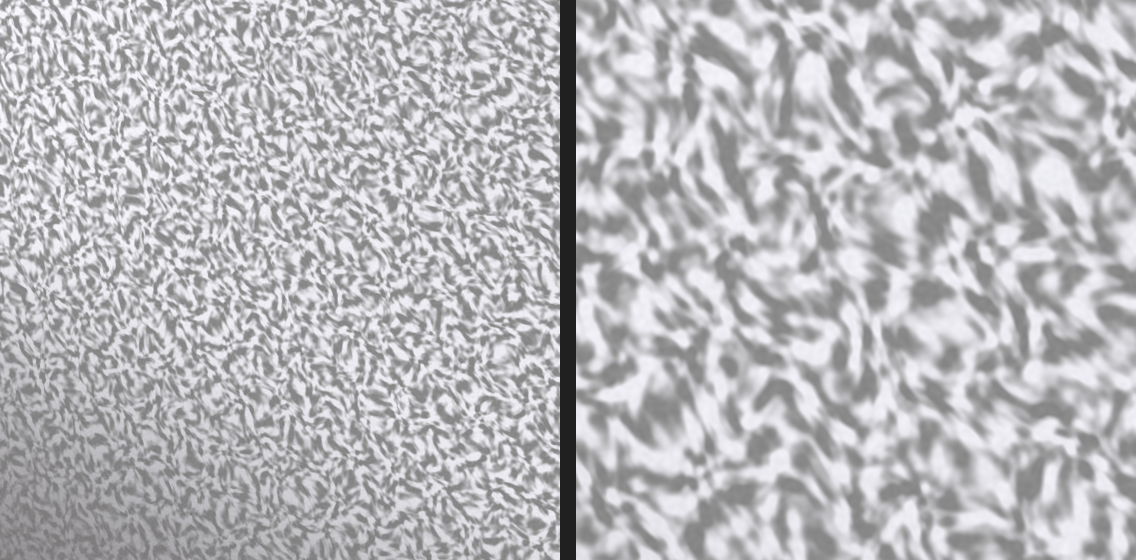
Left, the full canvas; right, a detail of the centre.
Give the GLSL for this texture, as a WebGL 2 fragment shader.

```glsl
#version 300 es
precision highp float;

#define ACROSS_FREQ 76.0
#define ALONG_FREQ 56.0
#define STREAK_ANGLE 0.58
#define DETAIL 0.42
#define WARP 0.55
#define EDGE_SOFTNESS 0.36
#define GRAIN 0.035
#define PIT_COLOR vec3(0.535, 0.532, 0.532)
#define PEAK_COLOR vec3(0.925, 0.925, 0.950)
#define SHADOW_PIT vec3(0.485, 0.478, 0.482)
#define SHADOW_PEAK vec3(0.560, 0.552, 0.560)

uniform vec2 u_resolution;
out vec4 fragColor;

vec2 hash22(vec2 p) {
    vec3 h = fract(vec3(p.xyx) * vec3(0.1031, 0.1030, 0.0973));
    h += dot(h, h.yzx + 33.33);
    return fract((h.xx + h.yz) * h.zy);
}

vec2 gradientAt(vec2 cell) {
    float angle = 6.28318 * hash22(cell + 211.0).x;
    return vec2(cos(angle), sin(angle));
}

float gradientNoise(vec2 p) {
    vec2 cell = floor(p);
    vec2 f = fract(p);
    vec2 w = f * f * f * (f * (f * 6.0 - 15.0) + 10.0);
    vec2 e = vec2(1.0, 0.0);
    float a = dot(gradientAt(cell), f);
    float b = dot(gradientAt(cell + e.xy), f - e.xy);
    float c = dot(gradientAt(cell + e.yx), f - e.yx);
    float d = dot(gradientAt(cell + e.xx), f - e.xx);
    return mix(mix(a, b, w.x), mix(c, d, w.x), w.y);
}

// Pebbled relief: streaked blobs with a finer octave on top
float relief(vec2 uv) {
    // The grain is finer on the left and coarser on the right
    vec2 p = vec2(uv.x * (1.2 - 0.17 * uv.x), uv.y);
    float c = cos(STREAK_ANGLE);
    float s = sin(STREAK_ANGLE);
    vec2 q = vec2(c * p.x + s * p.y, c * p.y - s * p.x);
    q *= vec2(ACROSS_FREQ, ALONG_FREQ);

    // Bend the streaks so that they wander
    vec2 bend = vec2(gradientNoise(q * 0.31 + 17.0), gradientNoise(q * 0.31 + 59.0));
    q += WARP * 2.0 * bend;

    float blobs = gradientNoise(q);
    float detail = gradientNoise(q * 1.93 + 31.7);
    return blobs + DETAIL * detail;
}

void main() {
    vec2 uv = gl_FragCoord.xy / u_resolution;

    // Soft light that fades into the lower left corner
    float light = smoothstep(-0.1, 0.68, uv.y + 0.52 * uv.x);
    float gleam = exp(-5.0 * dot(uv - vec2(0.05, 0.92), uv - vec2(0.05, 0.92)));

    // Pits and peaks
    float height = smoothstep(-EDGE_SOFTNESS, EDGE_SOFTNESS, relief(uv) + 0.01);
    vec3 pit = mix(SHADOW_PIT, PIT_COLOR, light) + 0.02 * gleam;
    vec3 peak = mix(SHADOW_PEAK, PEAK_COLOR, light) + 0.04 * gleam;
    vec3 color = mix(pit, peak, height);

    // Faint surface grain
    color += GRAIN * gradientNoise(uv * 210.0 + 7.3);

    fragColor = vec4(clamp(color, 0.0, 1.0), 1.0);
}
```
